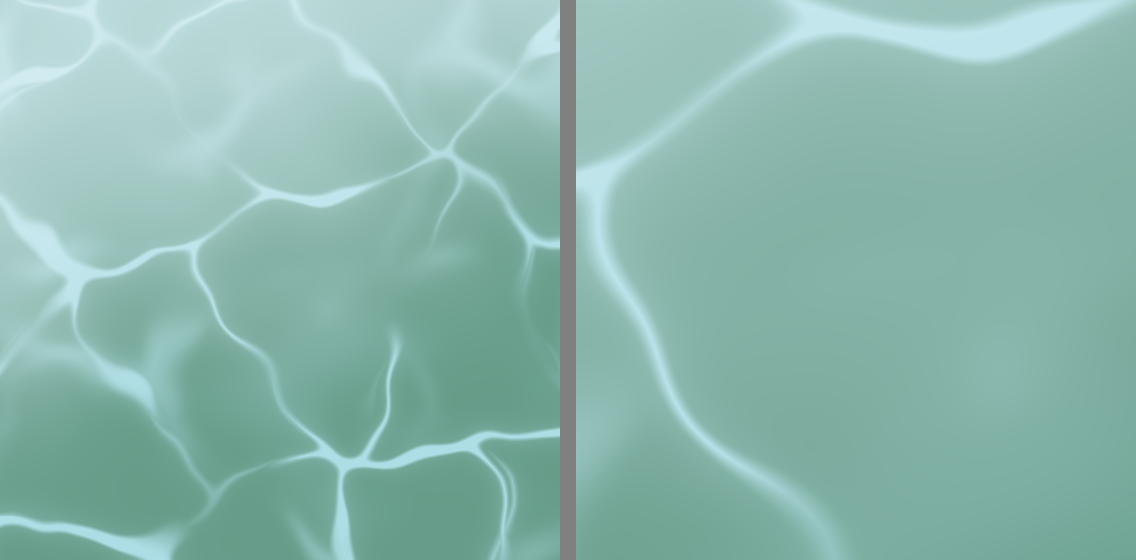
Left, the full canvas; right, a detail of the centre.
Write a WebGL 1 fragment shader that draws this texture.

```glsl
precision highp float;
uniform vec2 u_resolution;

vec2 hash2(vec2 p) {
  p = vec2(dot(p, vec2(127.1, 311.7)), dot(p, vec2(269.5, 183.3)));
  return fract(sin(p) * 43758.545);
}

float corner(vec2 cell, vec2 f, vec2 offset) {
  return dot(hash2(cell + offset) * 2.0 - 1.0, f - offset);
}

float gradientNoise(vec2 p) {
  vec2 i = floor(p), f = p - i;
  vec2 u = f * f * f * (f * (f * 6.0 - 15.0) + 10.0);
  return mix(mix(corner(i, f, vec2(0, 0)), corner(i, f, vec2(1, 0)), u.x),
             mix(corner(i, f, vec2(0, 1)), corner(i, f, vec2(1, 1)), u.x), u.y);
}

vec2 warp(vec2 p, float seed) {
  vec2 broad = vec2(gradientNoise(p * 3.5 + seed), gradientNoise(p * 3.5 + seed + 17.3));
  vec2 fine = vec2(gradientNoise(p * 10.0 + seed), gradientNoise(p * 10.0 + seed + 31.7));
  return p + 0.14 * broad + 0.045 * fine;
}

vec2 site(vec2 cell) {
  return hash2(cell + 5.0);
}

// Cell lattice turned so that borders run along both diagonals
vec2 lattice(vec2 p, float angle, vec2 scale) {
  float c = cos(angle), s = sin(angle);
  return mat2(c, -s, s, c) * (p * scale);
}

// Distance to the cell borders; the smooth minimum thickens the junctions
float webDistance(vec2 p) {
  vec2 i = floor(p), f = p - i;
  vec2 nearest = vec2(0.0);
  float best = 8.0;
  for (int y = -1; y <= 1; y++) {
    for (int x = -1; x <= 1; x++) {
      vec2 g = vec2(x, y);
      vec2 r = g + site(i + g) - f;
      if (dot(r, r) < best) {
        best = dot(r, r);
        nearest = r;
      }
    }
  }
  float sum = 0.0;
  for (int y = -2; y <= 2; y++) {
    for (int x = -2; x <= 2; x++) {
      vec2 g = vec2(x, y);
      vec2 r = g + site(i + g) - f;
      vec2 across = r - nearest;
      if (dot(across, across) > 0.0001) {
        sum += exp(-32.0 * dot(0.5 * (r + nearest), normalize(across)));
      }
    }
  }
  return -log(max(sum, 1e-20)) / 32.0;
}

// Bright core with a soft halo
float filament(float d, float width, float blur) {
  float core = 1.0 - smoothstep(width - blur, width + blur, d);
  float halo = exp(-max(d, 0.0) / (0.05 + width));
  return 0.8 * core + 0.3 * halo;
}

void main() {
  vec2 uv = gl_FragCoord.xy / u_resolution;

  // Water lit from the upper left
  float mottling = gradientNoise(uv * 2.3 + 4.0) + 0.6 * gradientNoise(uv * 5.0 + 9.0);
  float light = smoothstep(0.16, 1.03, uv.y + 0.4 * (0.5 - uv.x) + 0.14 * mottling);
  vec3 water = mix(vec3(0.4, 0.61, 0.535), vec3(0.715, 0.84, 0.838), light);
  vec3 glow = mix(vec3(0.68, 0.87, 0.9), vec3(0.82, 0.925, 0.945), light);

  // Deep, out of focus streaks
  vec2 deep = lattice(warp(uv, 40.0), 0.9, vec2(3.0, 3.2)) + 20.0;
  float deepMask = smoothstep(-0.15, 0.35, gradientNoise(uv * 4.0 + 60.0));
  float streaks = exp(-pow(max(webDistance(deep), 0.0) / 0.09, 2.0)) * deepMask;
  float haze = smoothstep(0.0, 0.6, gradientNoise(uv * vec2(3.0, 4.0) + 73.0));
  vec3 color = mix(water, glow, 0.55 * streaks + 0.25 * haze);

  // Main web, fading and losing focus in places
  vec2 scale = vec2(2.7, 3.4);
  vec2 bent = warp(uv, 2.0);
  float strength = smoothstep(-0.3, 0.08, gradientNoise(uv * 3.2 + 12.0));
  float thickness = smoothstep(-0.35, 0.4, gradientNoise(uv * 6.0 + 25.0));
  float width = mix(0.01, 0.06, thickness * thickness);
  float blur = mix(0.06, 0.02, strength);
  float web = filament(webDistance(lattice(bent, 0.6, scale)), width, blur) * strength;

  // Thin strand that splits from the main web and rejoins it
  vec2 drift = vec2(gradientNoise(uv * 4.0 + 81.0), gradientNoise(uv * 4.0 + 95.0));
  float strandMask = smoothstep(-0.15, 0.25, gradientNoise(uv * 3.0 + 50.0));
  vec2 split = lattice(bent + 0.09 * drift, 0.6, scale);
  web = max(web, 0.75 * filament(webDistance(split), 0.01, 0.025) * strandMask);

  color = mix(color, glow, clamp(web, 0.0, 1.0));
  gl_FragColor = vec4(color, 1.0);
}
```
